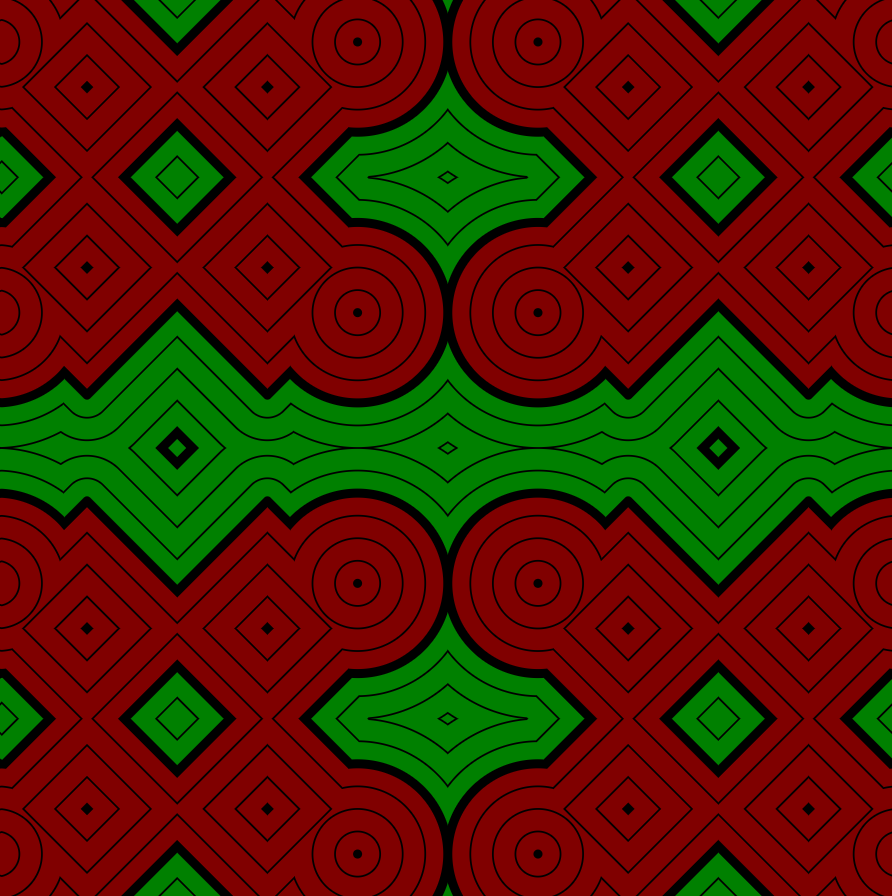
Give the GLSL for this pattern, as a Shadertoy shader.

```glsl
#define SPAN vec2(9.89, 9.93)    // canvas size in shape radii
#define CENTER vec2(0.502, 0.5)  // symmetry point on the canvas
#define PERIOD 6.0               // repeat length in shape radii
#define CONTOUR_STEP 0.25        // spacing of the thin lines
#define THIN_HALF 0.0098         // half width of a thin line
#define THICK_HALF 0.05          // half width of a thick line
#define RED vec3(0.5, 0.0, 0.0)
#define GREEN vec3(0.0, 0.5, 0.0)

float sdBox(vec2 p, float halfSize) {
    vec2 q = abs(p) - halfSize;
    return length(max(q, 0.0)) + min(max(q.x, q.y), 0.0);
}

float sdDiamond(vec2 p, float halfSize) {
    return sdBox(vec2(p.x + p.y, p.y - p.x) * sqrt(0.5), halfSize);
}

// Union of one circle and one diamond, mirrored into every quarter cell
float sdPattern(vec2 p) {
    vec2 q = abs(mod(p + 0.5 * PERIOD, PERIOD) - 0.5 * PERIOD);
    float circle = length(q - vec2(1.0, 1.5)) - 1.0;
    float diamond = sdDiamond(q - vec2(2.0), 1.0);
    return min(circle, diamond);
}

// Antialiased lines at every multiple of spacing
float contour(float d, float spacing, float halfWidth, float pixel) {
    float dist = abs(fract(d / spacing + 0.5) - 0.5) * spacing;
    return clamp((halfWidth - dist) / pixel + 0.5, 0.0, 1.0);
}

void mainImage(out vec4 fragColor, in vec2 fragCoord) {
    // Wrapped, centered coordinates; mirror symmetry closes the seams
    vec2 uv = fragCoord / iResolution.xy;
    vec2 p = (fract(uv - CENTER + 0.5) - 0.5) * SPAN;
    float pixel = SPAN.y / iResolution.y;

    float d = sdPattern(p);

    // Fill by side of the outline, then ink the contours
    vec3 color = mix(RED, GREEN, clamp(d / pixel + 0.5, 0.0, 1.0));
    float ink = max(contour(d, CONTOUR_STEP, THIN_HALF, pixel),
                    contour(d, 1.0, THICK_HALF, pixel));
    fragColor = vec4(color * (1.0 - ink), 1.0);
}
```
